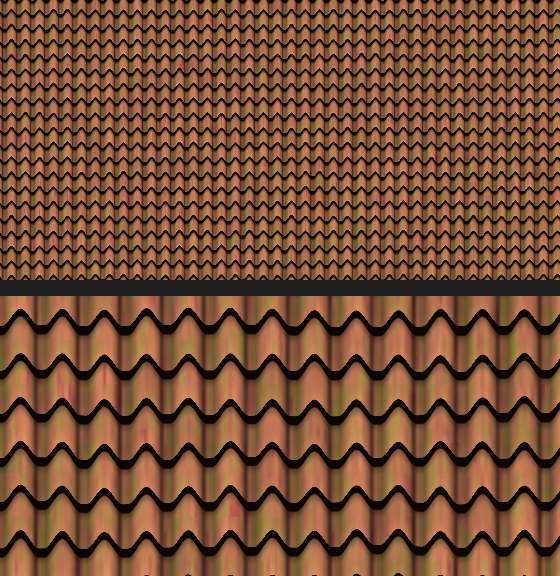
Top, the full canvas; bottom, a detail of the centre.
Write a Shadertoy shader that draws this texture.

```glsl
// Weathered clay roof: 40 columns by 19 rows of overlapping barrel tiles.

float hash(vec2 p) {
    p = fract(p * vec2(0.1031, 0.1137));
    p += dot(p, p.yx + 33.33);
    return fract((p.x + p.y) * p.x * 17.3);
}

float noise(vec2 p) {
    vec2 i = floor(p), f = fract(p);
    f = f * f * (3.0 - 2.0 * f);
    return mix(mix(hash(i), hash(i + vec2(1, 0)), f.x),
               mix(hash(i + vec2(0, 1)), hash(i + vec2(1, 1)), f.x), f.y);
}

void mainImage(out vec4 fragColor, in vec2 fragCoord) {
    vec2 uv = fragCoord / iResolution.xy;
    float aa = 19.0 / iResolution.y;

    // Grid position: crests lie on whole x, rows count downward
    vec2 grid = vec2(uv.x * 40.0 - 0.82, (1.0 - uv.y) * 19.0);
    float column = floor(grid.x + 0.5);
    float across = grid.x - column;

    // Wavy lower lip, arched on the crest and flat in the valley
    float wave = smoothstep(0.0, 0.44, abs(across));
    float lip = 0.64 + 0.38 * wave;
    float wobble = 0.1 * (noise(grid * vec2(0.6, 0.9) + 40.0) - 0.5);
    float down = grid.y - lip - wobble;
    float row = floor(down);
    float along = down - row;
    vec2 tile = vec2(column, row) + 7.0;

    // Clay, stained by blocky patches and vertical streaks
    float patches = hash(floor(vec2(grid.x * 5.0, grid.y * 3.0)) + 90.0);
    float streak = noise(vec2(grid.x * 11.0, grid.y * 1.6) + 30.0);
    float stain = 0.2 * hash(tile) + 0.35 * patches + 0.55 * streak
                - 0.4 * across;
    vec3 terracotta = vec3(0.75, 0.46, 0.33);
    vec3 olive = vec3(0.64, 0.49, 0.27);
    vec3 color = mix(terracotta, olive, smoothstep(0.52, 0.78, stain));
    color = mix(color, vec3(0.52, 0.52, 0.14), 0.6 * smoothstep(0.85, 1.05, stain));
    color = mix(color, vec3(0.76, 0.29, 0.32), 0.6 * smoothstep(0.26, 0.08, stain));

    // Rounded barrel shading with a dark seam on the right of each crest
    float light = 0.56 + 0.45 * smoothstep(0.46, 0.12, abs(across + 0.03));
    light += 0.17 * smoothstep(0.14, 0.02, abs(abs(across) - 0.5));
    light *= 1.0 - 0.35 * smoothstep(0.09, 0.0, abs(across - 0.36));
    light *= 0.95 + 0.1 * hash(tile + 50.0) + 0.2 * (streak - 0.5);

    // Soft shadow below the upper tile, brighter toward the lip
    light *= mix(0.62, 1.0, smoothstep(0.12, 0.42, along));
    light *= 1.0 + 0.06 * smoothstep(0.7, 0.95, along);
    color *= light;

    // Dark gap under the lip, thicker in the valley
    float thickness = 0.17 + 0.03 * wave;
    float gap = 1.0 - smoothstep(thickness - aa, thickness + aa, along);
    gap = max(gap, smoothstep(1.0 - 0.5 * aa, 1.0, along));
    color = mix(color, vec3(0.045, 0.025, 0.015), gap);

    fragColor = vec4(clamp(color, 0.0, 1.0), 1.0);
}
```
